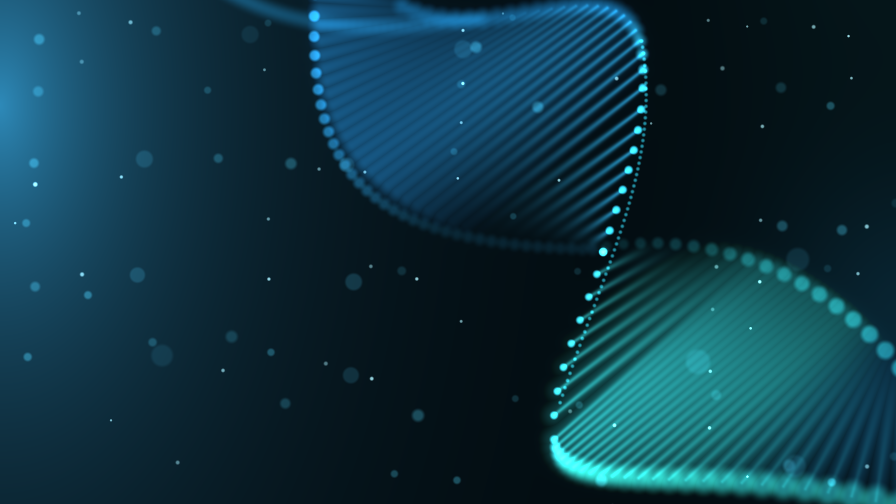
Reproduce this background procedurally as a Shadertoy shader.

```glsl
// A twisted double-strand ribbon, blue above and teal below, in dark water-like haze.
// Bezier strands are joined by looped rungs; each rung adds a thin line, a soft
// fill and an end knob. Hashed grids scatter drifting specks and blurred discs.

const vec2 CANVAS = vec2(7.68, 4.3); // working space, y pointing down

vec3 hash3(vec2 p) {
    vec3 q = fract(p.xyx * vec3(0.1031, 0.1030, 0.0973));
    q += dot(q, q.yxz + 33.33);
    return fract((q.xxy + q.yzz) * q.zyx);
}

vec2 bezier(vec2 a, vec2 b, vec2 c, vec2 d, float t) {
    float u = 1.0 - t;
    return u*u*u*a + 3.0*u*u*t*b + 3.0*u*t*t*c + t*t*t*d;
}

float disc(vec2 q, vec2 centre, float radius, float blur) {
    return 1.0 - smoothstep(radius - blur, radius + blur, length(q - centre));
}

// Outer strands, far from the crossing edge
vec2 upperOuter(float t) {
    return bezier(vec2(2.70, -0.05), vec2(2.62, 1.50), vec2(3.10, 2.10), vec2(5.17, 2.13), t);
}
vec2 lowerOuter(float t) {
    return bezier(vec2(5.20, 2.10), vec2(6.00, 1.98), vec2(7.00, 2.25), vec2(7.72, 3.14), t);
}

// Inner strands carry the bright knobs and meet at the crossing
vec2 upperInner(float s) {
    return s < 0.75
        ? bezier(vec2(3.45, 0.05), vec2(4.30, 0.50), vec2(5.60, -0.60), vec2(5.51, 0.75), s / 0.75)
        : bezier(vec2(5.51, 0.75), vec2(5.49, 1.25), vec2(5.32, 1.65), vec2(5.17, 2.15), s * 4.0 - 3.0);
}
vec2 lowerInner(float s) {
    return s < 0.25
        ? bezier(vec2(5.17, 2.15), vec2(5.05, 2.65), vec2(4.70, 3.20), vec2(4.75, 3.75), s * 4.0)
        : bezier(vec2(4.75, 3.75), vec2(4.78, 4.30), vec2(6.00, 3.90), vec2(7.72, 4.32), (s - 0.25) / 0.75);
}

// x: sharp line, y: wide fill, z: position from inner (0) to outer (1) end
vec3 rung(vec2 q, vec2 inner, vec2 outer) {
    vec2 span = outer - inner;
    float h = clamp(dot(q - inner, span) / dot(span, span), 0.0, 1.0);
    float d = length(q - inner - span * h);
    float width = 0.016 + 0.035 * h;
    return vec3(exp(-d*d / (width*width)) * pow(1.0 - h, 1.3), exp(-d*d / 0.012), h);
}

// Scattered discs, one per grid cell
float specks(vec2 q, float cell, float radius, float blur, float amount) {
    vec2 id = floor(q / cell);
    vec3 rnd = hash3(id + cell * 91.0);
    float size = radius * (0.5 + 0.5 * rnd.x);
    vec2 centre = (id + 0.25 + 0.5 * rnd.xy) * cell;
    return disc(q, centre, size, size * blur) * step(rnd.z, amount) * (0.3 + 0.7 * rnd.y);
}

void mainImage(out vec4 fragColor, in vec2 fragCoord) {
    vec2 uv = fragCoord / iResolution.xy;
    vec2 q = vec2(uv.x, 1.0 - uv.y) * CANVAS;

    // Haze: strong blue glow at the left, faint ones at the right
    float leftGlow = exp(-length(vec2(q.x / 1.35, (q.y - 0.9) / 2.3)));
    vec3 col = vec3(0.008, 0.040, 0.055) + vec3(0.17, 0.50, 0.67) * leftGlow;
    col += vec3(0.02, 0.09, 0.13) * exp(-dot(q - vec2(7.9, 2.9), q - vec2(7.9, 2.9)) / 1.8);
    col += vec3(0.01, 0.04, 0.04) * smoothstep(5.0, 7.7, q.x) * (1.0 - q.y / 4.3);

    // Two ribbons, gathered rung by rung
    vec3 fill = vec3(0.0), light = vec3(0.0);
    for (int i = 0; i <= 32; i++) {
        float s = float(i) / 32.0;

        vec2 inner = upperInner(s);
        vec3 r = rung(q, inner, mix(upperOuter(s), inner, 0.06));
        float shade = (1.0 - smoothstep(0.42, 0.92, s)) * mix(0.55, 1.0, r.z);
        fill = max(fill, vec3(0.085, 0.33, 0.50) * r.y * shade);
        light += vec3(0.13, 0.50, 0.66) * r.x * smoothstep(0.15, 0.85, s);
        float focus = smoothstep(0.55, 0.78, s);
        light += mix(vec3(0.03, 0.16, 0.24), vec3(0.20, 0.78, 0.90), focus)
               * disc(q, inner, mix(0.06, 0.034, focus), mix(0.06, 0.012, focus));

        inner = lowerInner(s);
        r = rung(q, inner, lowerOuter(sqrt(s)));
        shade = smoothstep(0.0, 0.32, s) * mix(0.75, 1.0, sin(3.14 * r.z));
        vec3 tint = mix(vec3(0.10, 0.42, 0.43), vec3(0.045, 0.20, 0.29), smoothstep(0.62, 0.95, s));
        fill = max(fill, tint * r.y * shade);
        light += vec3(0.12, 0.45, 0.46) * r.x * (1.0 - 0.75 * smoothstep(0.2, 0.9, s));
        focus = 1.0 - smoothstep(0.22, 0.42, s);
        light += mix(vec3(0.08, 0.34, 0.31), vec3(0.20, 0.72, 0.80), focus)
               * disc(q, inner, mix(0.05 + 0.07 * s, 0.032, focus), mix(0.06, 0.012, focus));
    }
    col = max(col, fill) + 0.15 * min(col, fill) + light;

    // Outer beads, the fine dotted thread and the blurred strand at the top
    for (int i = 0; i < 60; i++) {
        float s = float(i) / 60.0;
        vec2 thread = bezier(vec2(5.50, 0.35), vec2(5.68, 1.40), vec2(5.20, 2.20), vec2(4.78, 3.50), s);
        col += vec3(0.12, 0.50, 0.56) * disc(q, thread, 0.014, 0.010);
        if (i < 36) {
            float t = float(i) / 36.0;
            float near = 1.0 - smoothstep(0.0, 0.65, t);
            col += mix(vec3(0.02, 0.08, 0.11), vec3(0.12, 0.45, 0.65), near)
                 * disc(q, upperOuter(t * (1.5 - 0.5 * t)), 0.045, mix(0.035, 0.015, near));
            vec2 top = bezier(vec2(1.9, -0.1), vec2(2.5, 0.25), vec2(3.2, 0.30), vec2(4.2, 0.15), t);
            col += vec3(0.02, 0.09, 0.13) * disc(q, top, 0.06, 0.06);
        }
        if (i < 18) {
            float t = float(i) / 17.0;
            col += mix(vec3(0.02, 0.09, 0.10), vec3(0.09, 0.38, 0.40), t)
                 * disc(q, lowerOuter(t), 0.04 + 0.035 * t, 0.025);
        }
    }

    // Drifting particles: crisp specks to large pale discs
    col += vec3(0.60, 0.80, 0.82) * specks(q, 0.42, 0.018, 0.6, 0.30);
    col += vec3(0.10, 0.26, 0.30) * specks(q + 3.7, 0.53, 0.050, 0.4, 0.35);
    col += vec3(0.06, 0.15, 0.18) * specks(q + 8.1, 0.90, 0.115, 0.2, 0.30);

    fragColor = vec4(clamp(col, 0.0, 1.0), 1.0);
}
```
